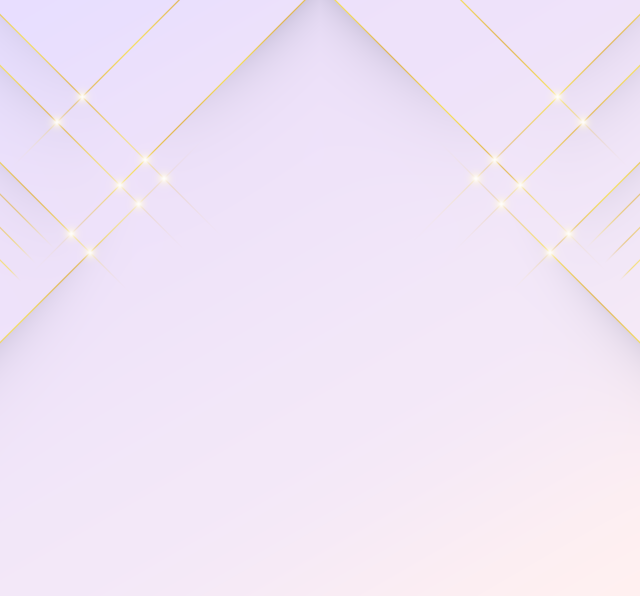
Reproduce this background procedurally as a WebGL 2 fragment shader.

```glsl
#version 300 es
precision highp float;
// Pastel diagonal gradient with mirrored, crossing gold lines in the top corners.
// The left half is folded onto the right; lines are diagonal distance functions
// with soft shadows beneath them, and sparkles sit where the lines cross.

#define LINE_HALF_WIDTH 0.0009
#define SHADOW_LENGTH 0.033
#define SHADOW_STRENGTH 0.46
#define GLOW_RADIUS 0.0105
#define CORE_RADIUS 0.0042
#define SHEEN_FREQUENCY 38.0

uniform vec2 u_resolution;
out vec4 outColor;

const vec3 SHADOW = vec3(0.68, 0.66, 0.75);
const vec3 GOLD = vec3(0.88, 0.70, 0.24);
const vec3 YELLOW = vec3(0.97, 0.87, 0.26);
const vec3 GLOW = vec3(1.0, 0.97, 0.88);

// Offsets of the diagonals: x + y for rising lines, y - x for falling ones.
const float RISE[3] = float[](0.280, 0.4766, 0.5354);
const float FALL[6] = float[](0.0227, 0.1022, 0.2540, 0.3034, 0.3555, 0.4063);
// Where each falling line has faded out.
const float FALL_END[6] = float[](0.36, 0.30, 0.205, 0.088, 0.057, 0.034);

// Lavender at the top left through pink to blush at the bottom right.
vec3 backdrop(vec2 p) {
  float t = dot(p, vec2(0.5, 0.866)) / 1.307;
  vec3 c = mix(vec3(0.908, 0.872, 1.0), vec3(0.933, 0.885, 0.980), smoothstep(0.0, 0.28, t));
  c = mix(c, vec3(0.953, 0.910, 0.973), smoothstep(0.24, 0.68, t));
  return mix(c, vec3(1.0, 0.942, 0.942), smoothstep(0.62, 1.02, t));
}

float stroke(float d, float pixel) {
  return 1.0 - smoothstep(LINE_HALF_WIDTH - 0.75 * pixel, LINE_HALF_WIDTH + 0.75 * pixel, abs(d));
}

// One-sided shade that decays away from an edge.
float shade(float d, float pixel) {
  return smoothstep(-pixel, pixel, d) * exp(-max(d, 0.0) / SHADOW_LENGTH);
}

float riseFade(int i, float x) {
  if (i == 0) return smoothstep(0.015, 0.17, x);
  if (i == 1) return smoothstep(0.045, 0.25, x);
  return 1.0 - smoothstep(0.09, 0.325, x);
}

vec3 metal(float along) {
  return mix(GOLD, YELLOW, 0.5 + 0.5 * sin(along * SHEEN_FREQUENCY));
}

void main() {
  // Canvas widths, with y measured down from the top.
  vec2 p = vec2(gl_FragCoord.x, u_resolution.y - gl_FragCoord.y) / u_resolution.x;
  vec2 q = vec2(min(p.x, 1.0 - p.x), p.y);
  float pixel = 1.0 / u_resolution.x;
  float sum = q.x + q.y;
  float difference = q.y - q.x;
  const float DIAGONAL = 0.7071;
  vec3 color = backdrop(p);

  // Shadows, strongest at the canvas borders.
  float dark = shade((sum - RISE[1]) * DIAGONAL, pixel) * smoothstep(0.19, 0.47, q.x);
  dark += shade((sum - RISE[2]) * DIAGONAL, pixel) * (1.0 - smoothstep(0.0, 0.23, q.x)) * 0.75;
  for (int i = 0; i < 3; i++) {
    float fade = 1.0 - smoothstep(0.0, 0.21 - 0.03 * float(i), q.x);
    dark += 0.5 * shade((difference - FALL[i]) * DIAGONAL, pixel) * fade;
  }
  color = mix(color, SHADOW, min(dark * SHADOW_STRENGTH, 0.7));

  // Gold lines.
  for (int i = 0; i < 3; i++) {
    float line = stroke((sum - RISE[i]) * DIAGONAL, pixel) * riseFade(i, q.x);
    color = mix(color, metal(p.x + float(i)), line * 0.9);
  }
  for (int i = 0; i < 6; i++) {
    float fade = 1.0 - smoothstep(0.3, 1.0, q.x / FALL_END[i]);
    float strength = i < 3 ? 0.9 : 0.65;
    float line = stroke((difference - FALL[i]) * DIAGONAL, pixel) * fade;
    color = mix(color, metal(p.x + 0.7 * float(i)), line * strength);
  }

  // Sparkles on the crossings; the outermost crossing stays bare.
  for (int i = 0; i < 3; i++) {
    for (int j = 0; j < 3; j++) {
      if (i == 0 && j == 2) continue;
      vec2 crossing = 0.5 * vec2(RISE[i] - FALL[j], RISE[i] + FALL[j]);
      float r = length(q - crossing);
      float halo = exp(-r * r / (GLOW_RADIUS * GLOW_RADIUS));
      float core = exp(-r * r / (CORE_RADIUS * CORE_RADIUS));
      color = mix(color, GLOW, 0.75 * halo);
      color = mix(color, vec3(1.0), 0.9 * core);
    }
  }
  outColor = vec4(color, 1.0);
}
```
